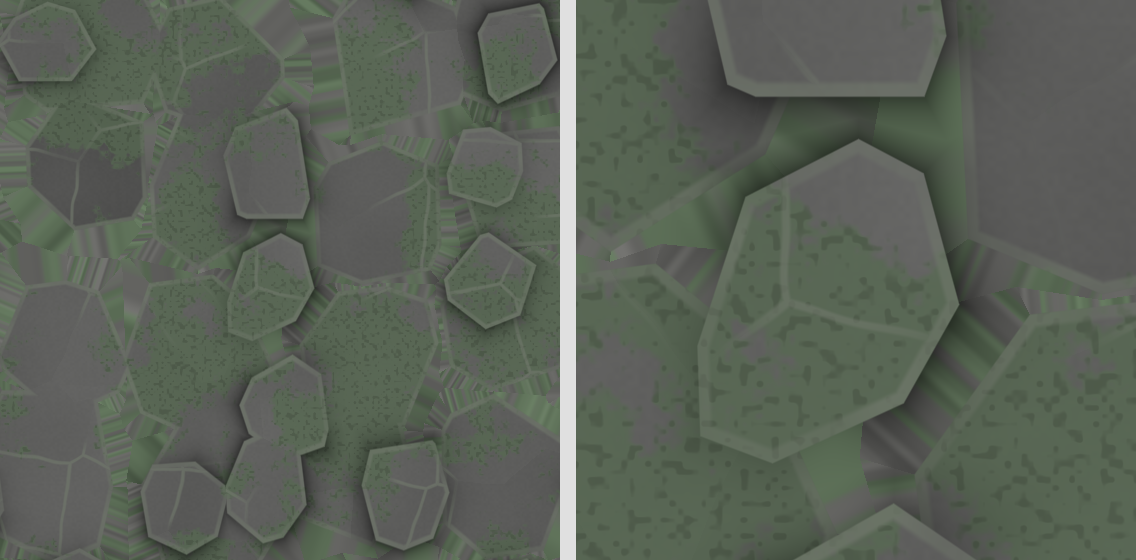
Left, the full canvas; right, a detail of the centre.
Reproduce this texture procedurally as a WebGL 2 fragment shader.

```glsl
#version 300 es
precision highp float;
// Mossy grey stone slabs: scattered convex polygons with pale chipped rims and
// cracks, smaller slabs laid on top with soft shadows, and gaps filled with
// streaks that run outward from the nearest slab side.

uniform vec2 u_resolution;
out vec4 fragColor;

struct Slab { float dist; float along; float side; float id; };

float hash(vec2 p) {
  return fract(sin(dot(p, vec2(127.1, 311.7))) * 43758.5453);
}

vec2 hash2(vec2 p) {
  return vec2(hash(p), hash(p + 19.37));
}

float noise(vec2 p) {
  vec2 i = floor(p), f = fract(p);
  f = f * f * (3.0 - 2.0 * f);
  return mix(mix(hash(i), hash(i + vec2(1, 0)), f.x),
             mix(hash(i + vec2(0, 1)), hash(i + vec2(1, 1)), f.x), f.y);
}

float fbm(vec2 p) {
  float sum = 0.0, amp = 0.5;
  for (int i = 0; i < 5; i++) {
    sum += amp * noise(p);
    p = mat2(1.6, 1.2, -1.2, 1.6) * p + 7.3;
    amp *= 0.5;
  }
  return sum;
}

// Nearest irregular eight-sided slab on a jittered grid.
Slab nearestSlab(vec2 p, float grid, float size, float keep, float seed) {
  Slab best = Slab(1.0, 0.0, 0.0, 0.0);
  vec2 q = p * grid;
  for (int y = -1; y <= 1; y++)
  for (int x = -1; x <= 1; x++) {
    vec2 cell = floor(q) + vec2(x, y);
    float id = hash(cell + seed);
    if (id > keep) continue;
    vec2 v = q - cell - 0.5 - 0.4 * (hash2(cell + seed + 3.1) - 0.5);
    v.y *= mix(0.75, 1.05, hash(cell + seed + 8.6));
    Slab slab = Slab(-10.0, 0.0, 0.0, id / keep);
    for (int k = 0; k < 8; k++) {
      vec2 r = hash2(cell + vec2(float(k) * 1.73, seed + 5.3));
      float angle = 6.2832 * (float(k) + 0.65 * r.x) / 8.0;
      vec2 normal = vec2(cos(angle), sin(angle));
      float d = (dot(v, normal) - size * (0.82 + 0.36 * r.y)) / grid;
      if (d > slab.dist) {
        slab.dist = d;
        slab.along = dot(v, vec2(-normal.y, normal.x)) / grid;
        slab.side = r.x;
      }
    }
    if (slab.dist < best.dist) best = slab;
  }
  return best;
}

// x: distance to the nearest cell border, y: random value of the cell.
vec2 cracks(vec2 p) {
  vec2 base = floor(p), nearest = vec2(0), owner = vec2(0);
  float closest = 9.0, border = 9.0;
  for (int i = 0; i < 9; i++) {
    vec2 c = base + vec2(i % 3 - 1, i / 3 - 1);
    vec2 v = c + 0.15 + 0.7 * hash2(c) - p;
    if (dot(v, v) < closest) { closest = dot(v, v); nearest = v; owner = c; }
  }
  for (int i = 0; i < 25; i++) {
    vec2 c = owner + vec2(i % 5 - 2, i / 5 - 2);
    vec2 v = c + 0.15 + 0.7 * hash2(c) - p;
    if (c != owner) border = min(border, dot(0.5 * (v + nearest), normalize(v - nearest)));
  }
  return vec2(border, hash(owner + 4.7));
}

vec3 slabColor(vec2 p, Slab slab, float px) {
  // Flat grey stone, a few slabs darker, facets slightly uneven.
  vec2 wobble = 0.006 * vec2(noise(p * 30.0), noise(p * 30.0 + 40.0));
  vec2 crack = cracks((p + wobble) * 6.5 + floor(slab.id * 40.0));
  float tone = slab.id < 0.14 ? 0.315 : 0.355 + 0.025 * slab.id;
  tone += 0.025 * (crack.y - 0.5) + 0.03 * (noise(p * 9.0) - 0.5);
  tone += 0.012 * (noise(p * 260.0) - 0.5);
  vec3 color = tone * vec3(1.0, 1.0, 0.985);

  // Ragged moss with fine dark specks.
  float grain = noise(p * 210.0);
  float patches = fbm(p * 9.0 + 3.0) + 0.22 * (fbm(p * 65.0) - 0.5) + 0.1 * (grain - 0.5);
  float moss = smoothstep(0.46, 0.56, patches);
  vec3 green = mix(vec3(0.34, 0.41, 0.32), vec3(0.29, 0.35, 0.27), smoothstep(0.6, 0.85, grain));
  color = mix(color, green * mix(0.9, 1.0, tone / 0.37), moss * 0.8);

  // Pale worn cracks and rim.
  float wear = smoothstep(0.4, 0.65, noise(p * 8.0 + 20.0));
  float line = 1.0 - smoothstep(0.001, 0.003 + px, crack.x / 6.5);
  float rim = 1.0 - smoothstep(0.002, 0.005 + px, abs(slab.dist + 0.003));
  float pale = max(line * wear * 0.65, rim * mix(0.25, 0.75, noise(p * 25.0)));
  return mix(color, vec3(0.44, 0.47, 0.42), pale);
}

vec3 streakColor(Slab slab) {
  float frequency = mix(12.0, 190.0, hash(vec2(slab.side, 2.3)));
  vec2 q = vec2(slab.along * frequency, floor(slab.side * 90.0));
  float mossy = smoothstep(0.35, 0.65, 0.7 * noise(q) + 0.3 * noise(q * 3.1));
  float light = 0.65 * noise(q * 1.7 + 31.0) + 0.35 * hash(vec2(slab.side, slab.id));
  vec3 color = mix(vec3(0.38, 0.38, 0.37), vec3(0.35, 0.42, 0.33), mossy);
  return color * mix(0.8, 1.24, light);
}

void main() {
  vec2 p = gl_FragCoord.xy / u_resolution;
  float px = 1.0 / min(u_resolution.x, u_resolution.y);

  Slab ground = nearestSlab(p, 3.8, 0.45, 1.0, 2.37);
  Slab top = nearestSlab(p, 5.0, 0.37, 0.36, 6.81);

  vec3 color = mix(slabColor(p, ground, px), streakColor(ground),
                   smoothstep(-px, px, ground.dist));

  // Contact shadow around the upper slabs, uneven along their outline.
  float depth = mix(0.12, 0.5, smoothstep(0.3, 0.7, noise(p * 7.0 + 11.0)));
  color *= 1.0 - depth * exp(-max(top.dist, 0.0) * 65.0);
  color = mix(slabColor(p, top, px), color, smoothstep(-px, px, top.dist));

  fragColor = vec4(color, 1.0);
}
```
